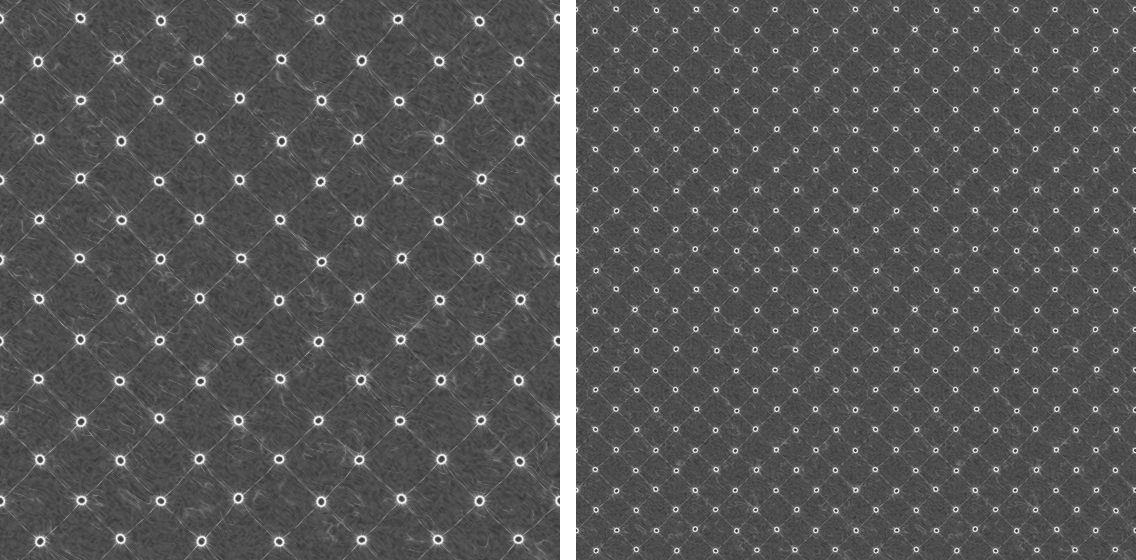
Left: one tile. Right: repeated 2 by 2.
A three.js fragment shader for this pattern:

```glsl
// Fibrous grey cloth with bright eyelets joined by fine diagonal threads.
#define REPEATS 7.0
#define RING_RADIUS 0.051
#define RING_WIDTH 0.014
#define JITTER 0.024
#define HALO_REACH 0.032
#define HALO_GAIN 0.42
#define THREAD_WIDTH 0.0075
#define THREAD_GAIN 0.24
#define BOW 0.028
#define BASE_GREY 0.215
#define FIBRE_GAIN 0.13
#define RING_GREY 0.95

varying vec2 vUv;

const float PI = 3.14159265;

float hash(vec2 p) {
  return fract(sin(dot(p, vec2(127.1, 311.7))) * 43758.5453);
}

// Value noise that wraps after a whole number of lattice steps.
float noise(vec2 p, vec2 period) {
  vec2 i = floor(p), f = fract(p);
  vec2 u = f * f * (3.0 - 2.0 * f);
  vec2 a = mod(i, period), b = mod(i + 1.0, period);
  return mix(mix(hash(a), hash(vec2(b.x, a.y)), u.x),
             mix(hash(vec2(a.x, b.y)), hash(b), u.x), u.y);
}

// Noise stretched along a falling diagonal; whole scales keep it seamless.
float streak(vec2 p, vec2 scale) {
  vec2 q = vec2(2.0 * p.x + 3.0 * p.y, 3.0 * p.x - 2.0 * p.y);
  return noise(q * scale, REPEATS * scale);
}

float ridge(float n) {
  return 1.0 - abs(2.0 * n - 1.0);
}

// Matted cloth: curled fibres, a fine web, dark pores and sparse pale strands.
float cloth(vec2 p) {
  vec2 curl = 0.05 * sin(2.0 * PI * p.yx + vec2(0.6, 2.1));
  vec2 warp = vec2(noise(p * 6.0, vec2(6.0 * REPEATS)),
                   noise(p * 6.0 + 19.0, vec2(6.0 * REPEATS))) - 0.5;
  vec2 w = p + curl + 0.07 * warp;
  float web = ridge(streak(w, vec2(7.0, 4.0)));
  float fine = ridge(streak(w + 0.37, vec2(11.0, 5.0)));
  float grain = noise(p * 34.0, vec2(34.0 * REPEATS));
  float strand = pow(ridge(streak(w + 0.71, vec2(4.0, 1.0))), 9.0);
  float patches = smoothstep(0.45, 0.85, noise(w * 5.0 + 7.0, vec2(5.0 * REPEATS)));
  float grey = BASE_GREY + FIBRE_GAIN * (0.45 * web + 0.4 * fine + 0.35 * grain - 0.1);
  return grey + 0.13 * strand * patches * (0.4 + fine);
}

// Eyelets sit on whole numbers of the diagonal lattice.
vec2 nodeKey(vec2 n) {
  return mod(vec2(n.x + n.y, n.x - n.y), 2.0 * REPEATS);
}

vec2 nodePosition(vec2 n) {
  vec2 key = nodeKey(n);
  vec2 shift = vec2(hash(key + 3.7), hash(key + 8.3)) - 0.5;
  return 0.5 * vec2(n.x + n.y, n.x - n.y) + vec2(0.0, 0.75) + 2.0 * JITTER * shift;
}

// A slightly bowed, uneven thread from a to b.
float thread(vec2 p, vec2 a, vec2 b, float bow, float seed) {
  vec2 ab = b - a;
  float len = length(ab);
  vec2 dir = ab / len;
  float along = dot(p - a, dir) / len;
  float h = clamp(along, 0.0, 1.0);
  float side = dot(p - a, vec2(-dir.y, dir.x));
  float path = bow * sin(PI * h) + 0.005 * sin(4.0 * PI * h) * sin(6.28 * seed);
  float d = length(vec2(side - path, (along - h) * len)) / THREAD_WIDTH;
  float wear = 0.65 + 0.35 * sin(h * 23.0 + seed * 40.0);
  float ends = 1.0 + 0.8 * exp(-12.0 * min(h, 1.0 - h));
  return exp(-d * d) * wear * ends;
}

void main() {
  vec2 p = vUv * REPEATS;
  vec2 c = p - vec2(0.0, 0.75);
  vec2 nearest = floor(vec2(c.x + c.y, c.x - c.y) + 0.5);
  float threads = 0.0, halo = 0.0, ring = 0.0, hole = 0.0;

  for (int j = -1; j <= 1; j++) {
    for (int i = -1; i <= 1; i++) {
      vec2 n = nearest + vec2(float(i), float(j));
      vec2 a = nodePosition(n);
      vec2 key = nodeKey(n);
      float seed = hash(key + 5.1);

      // Rising threads are single; falling ones carry a faint second strand.
      vec2 up = nodePosition(n + vec2(1.0, 0.0));
      vec2 down = nodePosition(n + vec2(0.0, 1.0));
      float bow = BOW * (0.3 + 0.7 * seed);
      threads += thread(p, a, up, -0.7 * bow, seed);
      threads += 0.8 * thread(p, a, down, -bow, seed + 0.3);
      threads += 0.4 * thread(p, a, down, 0.6 * bow, seed + 0.6);

      // Uneven ring with a frayed, radiating glow.
      vec2 v = p - a;
      float angle = atan(v.y, v.x + 1e-5);
      float radius = RING_RADIUS * (0.95 + 0.1 * seed + 0.06 * sin(2.0 * angle + 6.28 * seed));
      float gap = length(v) - radius;
      float rays = 0.7 + 0.2 * sin(11.0 * angle + 9.0 * seed) + 0.2 * sin(17.0 * angle + 31.0 * seed);
      ring = max(ring, exp(-gap * gap / (RING_WIDTH * RING_WIDTH)));
      halo += exp(-max(gap, 0.0) / HALO_REACH) * rays * smoothstep(-0.02, 0.0, gap);
      hole = max(hole, 1.0 - smoothstep(-0.03, -0.008, gap));
    }
  }

  float grey = cloth(p) * (1.0 - 0.15 * hole);
  grey += THREAD_GAIN * threads * (1.0 - hole) + HALO_GAIN * halo;
  grey = mix(min(grey, RING_GREY), RING_GREY, ring);
  gl_FragColor = vec4(vec3(grey), 1.0);
}
```
